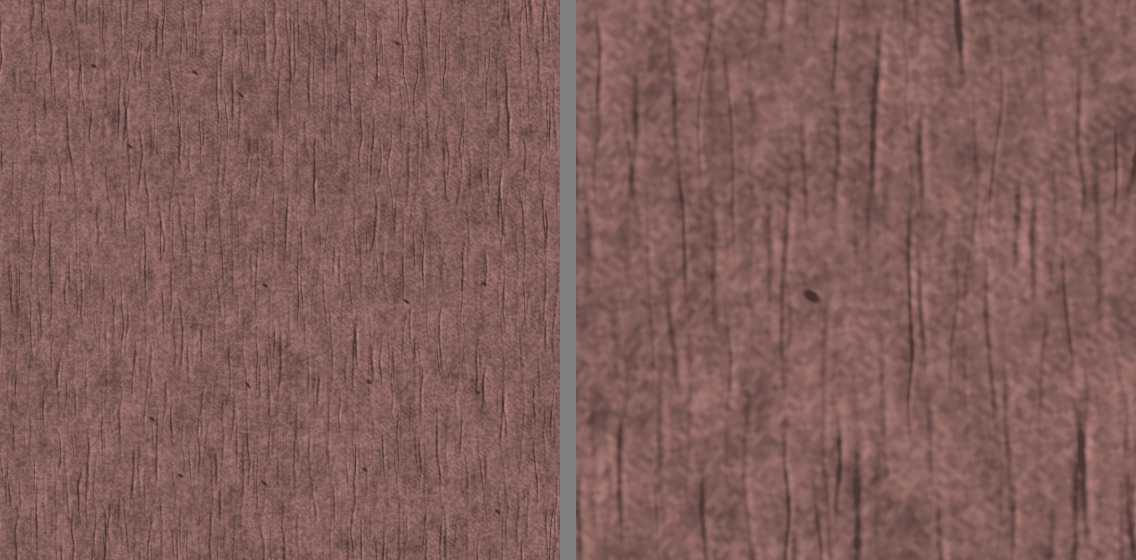
Left, the full canvas; right, a detail of the centre.
Write a WebGL 1 fragment shader that draws this texture.

```glsl
precision highp float;

uniform vec2 u_resolution;

float hash(vec2 p) {
  return fract(sin(dot(p, vec2(127.1, 311.7))) * 43758.5453);
}

float noise(vec2 p) {
  vec2 cell = floor(p);
  vec2 f = fract(p);
  f = f * f * (3.0 - 2.0 * f);
  float low = mix(hash(cell), hash(cell + vec2(1.0, 0.0)), f.x);
  float high = mix(hash(cell + vec2(0.0, 1.0)), hash(cell + vec2(1.0, 1.0)), f.x);
  return mix(low, high, f.y);
}

// Tapered vertical grooves, dark with a lit right edge
float grooves(vec2 p, float seed) {
  p.x += 0.014 * noise(p * vec2(9.0, 10.0) + seed);
  p.x += 0.005 * noise(p * vec2(34.0, 32.0) + seed * 2.0);
  vec2 grid = vec2(25.0 + seed * 0.3, 5.5);
  vec2 q = p * grid + seed * 1.37;
  float column = floor(q.x);
  q.y += 7.0 * hash(vec2(column, seed));
  vec2 id = vec2(column, floor(q.y)) + seed * 17.0;
  vec2 local = fract(q);

  float halfLength = mix(0.18, 0.49, hash(id + 3.1));
  float along = abs(local.y - 0.5) / halfLength;
  float taper = 1.0 - smoothstep(0.3, 1.0, along);
  float across = (local.x - mix(0.25, 0.75, hash(id + 5.7))) / grid.x;
  float width = mix(0.0011, 0.0021, hash(id + 9.3));
  float dark = exp(-pow(across / width, 2.0));
  float lit = exp(-pow((across - 2.3 * width) / (1.3 * width), 2.0));
  float strength = mix(0.07, 0.36, pow(hash(id + 1.9), 1.6));
  return strength * taper * (0.42 * lit - dark);
}

// Soft round stains, scattered one to a cell
float stains(vec2 p, float seed) {
  vec2 q = p * 17.0 + seed;
  vec2 id = floor(q);
  vec2 center = 0.4 + 0.2 * vec2(hash(id + 2.3), hash(id + 7.9));
  vec2 offset = fract(q) - center;
  offset += 0.22 * (vec2(noise(p * 70.0), noise(p * 70.0 + 40.0)) - 0.5);
  float present = step(0.6, hash(id + 4.4));
  return present * hash(id + 6.1) * (1.0 - smoothstep(0.03, 0.36, length(offset)));
}

// Sparse small slanted pits
float pits(vec2 p) {
  vec2 q = p * 5.0;
  vec2 id = floor(q);
  vec2 center = 0.15 + 0.7 * vec2(hash(id + 12.7), hash(id + 31.3));
  vec2 offset = (fract(q) - center) / 5.0;
  offset.y += offset.x * mix(0.2, 0.8, hash(id + 8.8));
  float shape = length(offset / vec2(0.0062, 0.0042));
  return step(0.3, hash(id + 21.5)) * (1.0 - smoothstep(0.4, 1.1, shape));
}

void main() {
  vec2 p = gl_FragCoord.xy / u_resolution;

  // Cloudy mottling and vertical fibres
  float shade = 0.05 * (noise(p * vec2(7.0, 5.0)) - 0.5);
  shade += 0.11 * (noise(p * vec2(29.0, 21.0) + 13.0) - 0.5);
  shade += 0.12 * (noise(p * vec2(64.0, 42.0) + 29.0) - 0.5);
  shade += 0.11 * (noise(p * vec2(150.0, 30.0) + 51.0) - 0.5);

  // Fine surface grain, turned so that its cells do not show as rows
  vec2 turned = mat2(0.8, 0.6, -0.6, 0.8) * p;
  shade += 0.18 * (noise(turned * 160.0 + 7.0) - 0.5);
  shade += 0.25 * (noise(turned * 300.0 + 83.0) - 0.5);

  for (int i = 0; i < 5; i++) {
    shade += grooves(p, float(i) * 3.7 + 1.0);
  }
  shade -= 0.15 * stains(p, 0.0) + 0.13 * stains(p, 9.4);

  vec3 bark = vec3(0.517, 0.375, 0.355);
  vec3 color = bark * (1.0 + max(shade, -0.42));
  color = mix(color, vec3(0.22, 0.15, 0.15), 0.8 * pits(p));
  gl_FragColor = vec4(color, 1.0);
}
```
